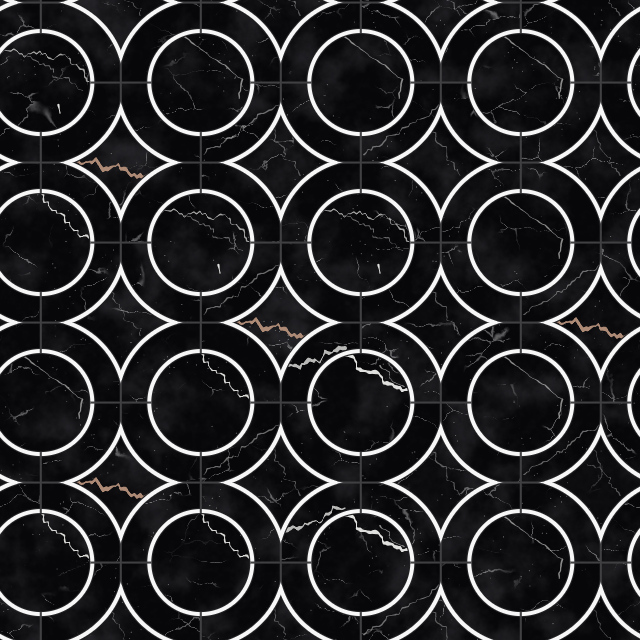
A WebGL 2 fragment shader for this pattern:

```glsl
#version 300 es
precision highp float;
// Black veined marble mosaic: white rings and concave stars, four repeats each way.

uniform vec2 u_resolution;
out vec4 outColor;

// Layout, in units of one repeat
const float REPEATS = 4.0;
const vec2 CENTER = vec2(0.255, 0.484);
const float RING_RADIUS = 0.322;
const float ARC_RADIUS = 0.526;
const float RING_HALF = 0.0125;
const float ARC_HALF = 0.0130;
const float RIM = 0.007;
const float GROUT_HALF = 0.0065;
const float JAG = 0.055;

// Colours
const vec3 BLACK = vec3(0.026, 0.026, 0.036);
const vec3 CLOUD = vec3(0.155, 0.155, 0.17);
const vec3 GROUT = vec3(0.25, 0.25, 0.26);
const vec3 RIM_COLOR = vec3(0.13, 0.13, 0.14);
const vec3 WHITE = vec3(0.97);
const vec3 VEIN = vec3(0.80, 0.80, 0.79);
const vec3 TAN = vec3(0.68, 0.54, 0.46);

// Disc veining, rows from the bottom: 0 straight, 1 branching, 2 jagged, 3 bold
const int DISC_KIND[16] = int[16](2, 2, 3, 0, 0, 2, 3, 0, 2, 1, 1, 0, 1, 0, 0, 0);

float pixel; // size of one pixel in repeat units

vec2 hash2(vec2 p) {
  vec3 h = fract(p.xyx * vec3(0.1031, 0.1030, 0.0973));
  h += dot(h, h.yzx + 33.33);
  return fract((h.xx + h.yz) * h.zy);
}

float noise(vec2 p) {
  vec2 i = floor(p), f = fract(p);
  f *= f * (3.0 - 2.0 * f);
  return mix(mix(hash2(i).x, hash2(i + vec2(1, 0)).x, f.x),
             mix(hash2(i + vec2(0, 1)).x, hash2(i + 1.0).x, f.x), f.y);
}

float fbm(vec2 p) {
  float sum = 0.0, amp = 0.5;
  for (int k = 0; k < 5; k++) {
    sum += amp * noise(p);
    p = mat2(1.6, 1.2, -1.2, 1.6) * p + 7.3;
    amp *= 0.5;
  }
  return sum;
}

// Nearest and second nearest feature distance
vec2 cellular(vec2 p) {
  vec2 i = floor(p), best = vec2(9.0);
  for (int y = -1; y <= 1; y++)
    for (int x = -1; x <= 1; x++) {
      vec2 c = i + vec2(x, y);
      float d = length(c + hash2(c) - p);
      best = d < best.x ? vec2(d, best.x) : vec2(best.x, min(best.y, d));
    }
  return best;
}

float cover(float d) { return clamp(0.5 - d / pixel, 0.0, 1.0); }

// Ragged vein from a to b with pinned ends
float strand(vec2 p, vec2 a, vec2 b, float width, float jag, float seed) {
  vec2 dir = normalize(b - a), r = p - a;
  float len = length(b - a), t = dot(r, dir), u = clamp(t, 0.0, len);
  float bend = noise(vec2(u * 17.0, seed)) - 0.5 + 0.4 * (noise(vec2(u * 55.0, seed + 3.0)) - 0.5);
  bend *= jag * smoothstep(0.0, 0.04, u) * smoothstep(0.0, 0.04, len - u);
  float side = dot(r, vec2(-dir.y, dir.x)) - bend;
  return cover(length(vec2(t - u, side)) - width * (0.3 + 1.2 * noise(vec2(u * 30.0, seed + 9.0))));
}

// Cloudy black stone with broken hairlines and specks
vec3 marble(vec2 p, vec2 seed, float lightness) {
  vec2 m = p + seed * 5.37 + 20.0;
  float cloud = smoothstep(0.38, 0.85, fbm(m * 4.5)) + 0.35 * (fbm(m * 30.0) - 0.45);
  vec3 color = mix(BLACK, CLOUD, clamp(cloud * 0.75 + lightness, 0.0, 1.0));
  vec2 warped = m + 0.12 * vec2(fbm(m * 9.0), fbm(m * 9.0 + 40.0));
  vec2 cell = cellular(mat2(2.2, -1.6, 2.6, 3.8) * warped);
  float hair = (1.0 - smoothstep(0.0, 0.035, cell.y - cell.x)) * smoothstep(0.5, 0.8, noise(m * 7.0));
  float speck = (1.0 - smoothstep(0.03, 0.1, cellular(m * 16.0).x)) * smoothstep(0.68, 0.85, noise(m * 11.0 + 5.0));
  return color + VEIN * (0.42 * hair + 0.35 * speck);
}

vec3 disc(vec2 q, vec2 id) {
  int kind = DISC_KIND[int(id.y) * 4 + int(id.x)];
  float s = float(kind) * 13.0, v;
  if (kind == 0) {
    v = 0.6 * max(strand(q, vec2(-0.13, 0.31), vec2(0.26, 0.02), 0.004, 0.012, s),
                  strand(q, vec2(0.26, 0.02), vec2(0.24, -0.10), 0.004, 0.02, s));
  } else if (kind == 1) {
    v = 0.7 * max(strand(q, vec2(-0.28, 0.20), vec2(0.18, 0.15), 0.004, JAG, s),
                  strand(q, vec2(0.18, 0.15), vec2(0.31, 0.0), 0.005, JAG, s));
    v = max(v, 0.45 * strand(q, vec2(-0.1, 0.17), vec2(0.26, -0.05), 0.003, JAG, s + 2.0));
    v = max(v, strand(q, vec2(0.11, -0.14), vec2(0.12, -0.19), 0.007, 0.0, s));
  } else if (kind == 2) {
    v = 0.95 * max(strand(q, vec2(0.0, 0.31), vec2(0.13, 0.18), 0.006, JAG, s),
                   strand(q, vec2(0.13, 0.18), vec2(0.30, 0.03), 0.006, JAG, s));
  } else {
    v = max(strand(q, vec2(-0.10, 0.30), vec2(0.05, 0.19), 0.009, JAG, s),
            strand(q, vec2(0.05, 0.19), vec2(0.31, 0.08), 0.010, JAG, s));
    v = max(v, 0.6 * strand(q, vec2(0.12, 0.23), vec2(0.27, 0.10), 0.004, JAG, s + 4.0));
  }
  return mix(marble(q, id + 3.0, 0.02), VEIN * 1.1, v);
}

vec3 surround(vec2 q, vec2 id) {
  vec2 quarter = step(0.0, q);
  vec3 color = marble(q, id + quarter * 9.0 + 31.0, 0.0);
  float streak = step(0.5, hash2(id + 8.0).x) * strand(q, vec2(0.02, -0.45), vec2(0.49, -0.14), 0.0035, 0.04, id.x);
  color = mix(color, VEIN, 0.5 * streak);
  if (DISC_KIND[int(id.y) * 4 + int(id.x)] == 3)
    color = mix(color, VEIN, 0.9 * strand(q, vec2(-0.49, 0.20), vec2(-0.10, 0.34), 0.010, JAG, id.y));
  return color;
}

vec3 star(vec2 s, vec2 id) {
  vec3 color = marble(s, id + 57.0, 0.16 * hash2(id + 2.0).y);
  bool warm = mod(id.x + id.y, 2.0) < 0.5 && id.x != 2.0 && id.y < 3.0;
  if (warm) return mix(color, TAN, strand(s, vec2(-0.27, 0.01), vec2(0.19, -0.07), 0.011, JAG, 5.0));
  return mix(color, VEIN, 0.4 * strand(s, vec2(-0.08, 0.24), vec2(0.12, -0.08), 0.003, JAG, id.x));
}

void main() {
  pixel = REPEATS / min(u_resolution.x, u_resolution.y);
  vec2 p = gl_FragCoord.xy / u_resolution * REPEATS - CENTER + 0.5;
  vec2 q = fract(p) - 0.5, id = mod(floor(p), REPEATS);
  vec2 s = fract(p - 0.5) - 0.5, starId = mod(floor(p - 0.5), REPEATS);
  float d = length(q);

  // Stone pieces
  vec3 color = d < RING_RADIUS ? disc(q, id) : d < ARC_RADIUS ? surround(q, id) : star(s, starId);

  // White inlays with dark rims
  float inlay = min(abs(d - RING_RADIUS) - RING_HALF, abs(d - ARC_RADIUS) - ARC_HALF);
  color = mix(color, RIM_COLOR, cover(inlay - RIM));
  color = mix(color, WHITE, cover(inlay));

  // Grout on the axes and repeat borders, between the inlays
  vec2 lines = min(abs(q), 0.5 - abs(q));
  float grout = max(min(lines.x, lines.y) - GROUT_HALF,
                    max(RING_RADIUS - RING_HALF - d, d - ARC_RADIUS + ARC_HALF));
  color = mix(color, GROUT, cover(grout));

  outColor = vec4(clamp(color, 0.0, 1.0), 1.0);
}
```
